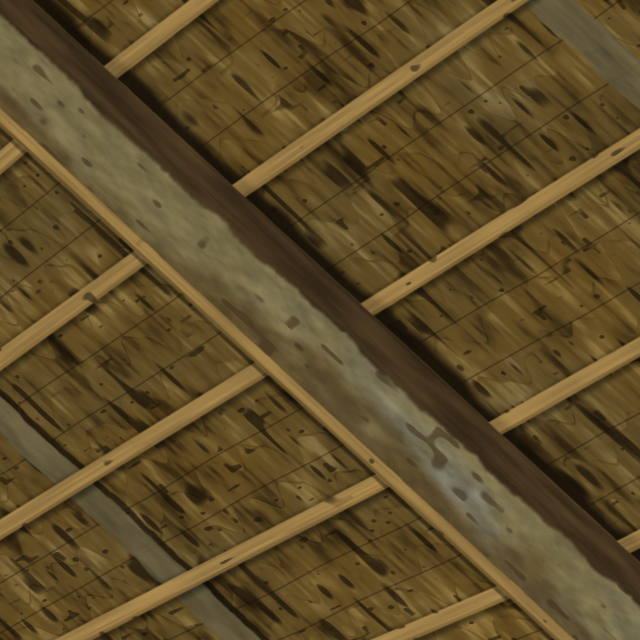
Give the GLSL for this texture, as a WebGL 1 fragment shader.

```glsl
precision highp float;

uniform vec2 u_resolution;

// Beam frame: s runs across the beam, t along it
const vec2 ACROSS = vec2(0.679, 0.734);
const vec2 ALONG = vec2(0.734, -0.679);
const float BATTEN_LOW = 0.589;
const float BATTEN_HIGH = 0.610;
const float BEAM_CORNER = 0.714;
const float BEAM_HIGH = 0.768;

// Rafter fans: lean, spread, phase, spacing
const vec4 FAN_LEFT = vec4(0.275, 0.325, 0.0155, 0.258);
const vec4 FAN_RIGHT = vec4(0.257, 0.184, 0.0705, 0.273);
const float RAFTER_HALF = 0.0145;
const float ROWS_PER_BAY = 3.0;
const float WIRE_HALF = 0.0009;
const float EDGE_BLUR = 0.0022;

const vec3 REED_DARK = vec3(0.19, 0.14, 0.06);
const vec3 REED_MID = vec3(0.37, 0.295, 0.14);
const vec3 REED_LIGHT = vec3(0.54, 0.46, 0.27);
const vec3 WOOD = vec3(0.61, 0.49, 0.28);
const vec3 WOOD_EDGE = vec3(0.45, 0.35, 0.18);
const vec3 BEAM_FACE = vec3(0.47, 0.43, 0.29);
const vec3 BEAM_STAIN = vec3(0.34, 0.27, 0.15);
const vec3 BEAM_SIDE = vec3(0.25, 0.19, 0.115);
const vec3 BEAM_GREY = vec3(0.50, 0.49, 0.42);
const vec3 PURLIN = vec3(0.37, 0.335, 0.235);
const vec3 SHADOW = vec3(0.08, 0.055, 0.025);

float hash(vec2 p) {
  return fract(sin(dot(p, vec2(127.1, 311.7))) * 43758.5453);
}

float noise(vec2 p) {
  vec2 i = floor(p), f = fract(p);
  f = f * f * (3.0 - 2.0 * f);
  return mix(mix(hash(i), hash(i + vec2(1, 0)), f.x),
             mix(hash(i + vec2(0, 1)), hash(i + vec2(1, 1)), f.x), f.y);
}

float fbm(vec2 p) {
  float sum = 0.0, gain = 0.533;
  for (int i = 0; i < 4; i++) {
    sum += gain * noise(p);
    p = p * 2.03 + 17.3;
    gain *= 0.5;
  }
  return sum;
}

float step2(float edge, float x) {
  float w = max(EDGE_BLUR, 0.75 / u_resolution.y);
  return smoothstep(edge - w, edge + w, x);
}

float band(float low, float high, float x) {
  return step2(low, x) * (1.0 - step2(high, x));
}

// Reed strands in overlapping rows with ragged ends
vec3 thatch(float s, float lane) {
  float rowPos = lane * ROWS_PER_BAY + 1.1 * noise(vec2(s * 42.0, 3.0));
  float row = floor(rowPos), f = fract(rowPos);
  float tip = smoothstep(0.0, 0.07, f) * smoothstep(1.0, 0.95, f);
  float strand = noise(vec2(s * 72.0 + row * 0.35, row * 7.31)) - 0.5;
  float fine = noise(vec2(s * 190.0, lane * 7.0)) - 0.5;
  float broad = fbm(vec2(s * 22.0, lane * 3.5)) - 0.5;
  float tone = 0.47 + 0.42 * strand * tip + 0.32 * fine + 0.6 * broad - 0.08 * (1.0 - tip);
  vec3 col = mix(REED_DARK, REED_MID, smoothstep(0.05, 0.5, tone));
  col = mix(col, REED_LIGHT, smoothstep(0.47, 0.95, tone));
  // Warm and grey weathering, dark gaps and spots
  col *= mix(vec3(1.06, 0.99, 0.84), vec3(0.97, 1.01, 1.14), fbm(vec2(s * 7.0, lane * 2.0)));
  float gap = smoothstep(0.73, 0.9, noise(vec2(s * 85.0, lane * 4.0 + 9.0)));
  float spot = smoothstep(0.84, 0.95, noise(vec2(s * 75.0, lane * 19.0)));
  return mix(col, SHADOW, max(0.65 * gap, 0.55 * spot));
}

vec3 timber(vec3 base, float across, float along) {
  float grain = noise(vec2(across * 260.0, along * 12.0));
  float knot = smoothstep(0.88, 0.97, noise(vec2(across * 70.0, along * 38.0)));
  return base * (0.84 + 0.18 * grain + 0.12 * fbm(vec2(along * 14.0, across * 30.0))) * (1.0 - 0.45 * knot);
}

void main() {
  vec2 p = gl_FragCoord.xy / u_resolution;
  float s = dot(p, ACROSS), t = dot(p, ALONG);

  // Unfold the fan of rafters into evenly spaced lanes
  bool right = s > 0.69;
  vec4 fan = right ? FAN_RIGHT : FAN_LEFT;
  float ds = s - (right ? BEAM_HIGH : 0.5 * (BATTEN_LOW + BATTEN_HIGH));
  float lane = ((t - ds * fan.x) / (1.0 + ds * fan.y) - fan.z) / fan.w;
  float scale = fan.w * (1.0 + ds * fan.y);
  float offset = (lane - floor(lane + 0.5)) * scale;

  // Thatch and its tie wires
  vec3 col = thatch(s, lane + (right ? 31.0 : 0.0));
  float wirePos = lane * ROWS_PER_BAY + 0.12 * (noise(vec2(s * 9.0, floor(lane))) - 0.5);
  float wire = abs(wirePos - floor(wirePos + 0.5)) * scale / ROWS_PER_BAY;
  col = mix(col, SHADOW, 0.5 * (1.0 - step2(WIRE_HALF, wire)));

  // Weathered purlins behind the rafters
  float wobble = 0.012 * (fbm(vec2(t * 18.0, s * 9.0)) - 0.5);
  float purlin = band(0.237, 0.278, s + wobble) + band(1.287, 1.345, s + wobble);
  col = mix(col, SHADOW, 0.75 * band(0.276, 0.287, s + wobble));
  col = mix(col, PURLIN * (0.75 + 0.5 * fbm(vec2(t * 12.0, s * 60.0))), 0.88 * purlin);

  // Rafters with a shaded lower edge and soft shadow
  col *= 1.0 - 0.4 * smoothstep(0.028, 0.012, abs(offset - 0.004));
  float edge = step2(0.0085, offset);
  vec3 wood = timber(mix(WOOD, WOOD_EDGE, 0.6 * edge), offset, s + floor(lane + 0.5) * 3.7);
  col = mix(col, wood, band(-RAFTER_HALF, RAFTER_HALF, offset));

  // Shadows beside the beam and the batten
  float rough = 0.012 * noise(vec2(t * 24.0, 2.0));
  col = mix(col, SHADOW, 0.9 * smoothstep(0.792, 0.773, s - rough) * step2(BEAM_HIGH, s)
                            * (1.0 - 0.8 * band(-RAFTER_HALF, RAFTER_HALF, offset)));
  col *= 1.0 - 0.4 * band(BATTEN_LOW - 0.007, BATTEN_LOW, s);

  // Beam: stained pale face, dark side, scuffed corner
  float stain = fbm(vec2(t * 9.0, s * 26.0));
  vec3 beam = mix(BEAM_FACE, BEAM_GREY, smoothstep(0.45, 0.75, fbm(vec2(t * 6.0 + 5.0, s * 18.0))) * smoothstep(-0.2, 0.5, t));
  beam = mix(beam, BEAM_STAIN, smoothstep(0.035, -0.02, s - 0.645 + 0.11 * (stain - 0.5)) * 0.8);
  beam *= 0.78 + 0.4 * fbm(vec2(t * 30.0, s * 70.0));
  float crack = smoothstep(0.76, 0.9, noise(vec2(t * 32.0, s * 75.0)));
  beam = mix(beam, BEAM_SIDE, 0.6 * crack);
  float corner = BEAM_CORNER + 0.016 * (fbm(vec2(t * 26.0, 4.0)) - 0.5);
  vec3 side = BEAM_SIDE * (0.65 + 0.7 * fbm(vec2(t * 10.0, s * 95.0)));
  beam = mix(beam, side, smoothstep(-0.004, 0.005, s - corner));
  col = mix(col, beam, band(BATTEN_HIGH, BEAM_HIGH, s));

  // Batten along the lower side of the beam
  vec3 batten = timber(mix(WOOD_EDGE, WOOD, step2(0.594, s)), s, t) * 0.96;
  col = mix(col, batten, band(BATTEN_LOW, BATTEN_HIGH, s));

  gl_FragColor = vec4(col, 1.0);
}
```
